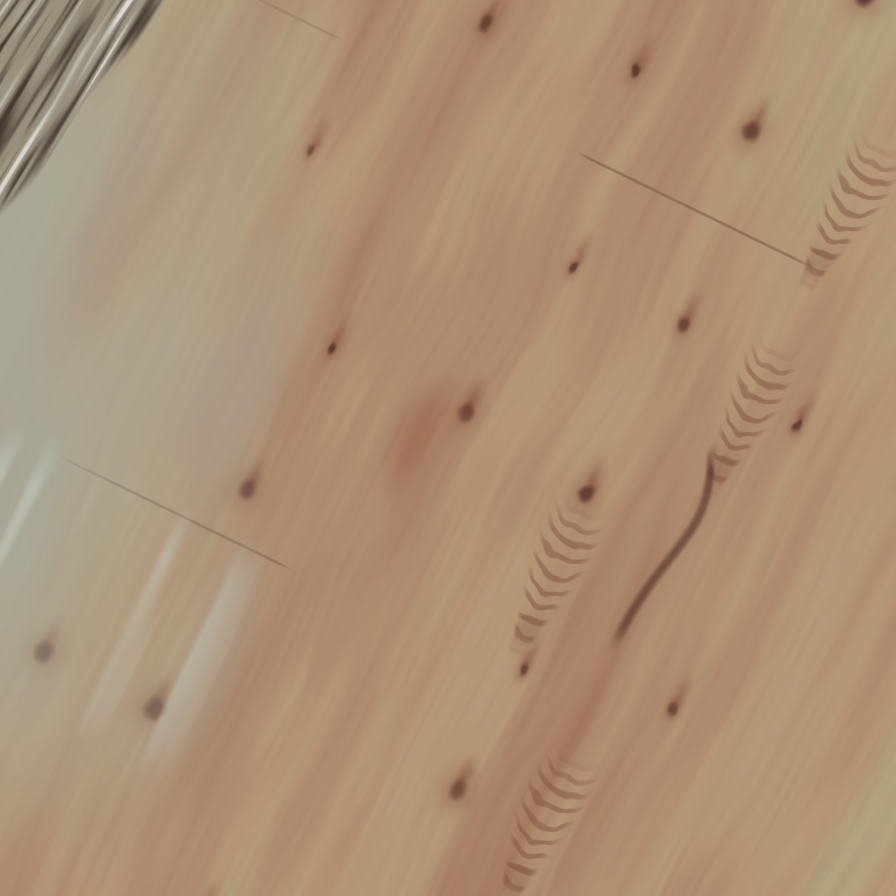
This texture is drawn by a Shadertoy shader. Its source:

```glsl
// Worn pine floorboards seen at a slant: soft stretched-noise grain with a red
// heartwood band, knots, arched growth rings, butt joints and a pale window glare.
// Everything on the wood is laid out in grain space: x across, y along the fibres.

#define GRAIN_DIR vec2(0.438, 0.899)
#define PINK  vec3(0.63, 0.45, 0.35)
#define CLAY  vec3(0.68, 0.54, 0.43)
#define TAN   vec3(0.70, 0.59, 0.46)
#define STRAW vec3(0.69, 0.63, 0.49)
#define GLARE vec3(0.66, 0.67, 0.61)
#define DARK  vec3(0.33, 0.18, 0.16)
#define KNOT_CELL vec2(0.16, 0.20)
#define KNOT_SHARE 0.55
#define RING_FREQ 330.0

float hash(vec2 p) {
    return fract(sin(dot(p, vec2(127.1, 311.7))) * 43758.5453);
}

float noise(vec2 p) {
    vec2 i = floor(p), f = fract(p);
    f = f * f * (3.0 - 2.0 * f);
    return mix(mix(hash(i), hash(i + vec2(1, 0)), f.x),
               mix(hash(i + vec2(0, 1)), hash(i + vec2(1, 1)), f.x), f.y);
}

// 1 between lo and hi, with soft ends
float window(float x, float lo, float hi, float soft) {
    return smoothstep(lo - soft, lo + soft, x) * (1.0 - smoothstep(hi - soft, hi + soft, x));
}

// Wood tone ramp from red heartwood to pale straw
vec3 woodRamp(float t) {
    vec3 col = mix(PINK, CLAY, smoothstep(0.0, 0.33, t));
    col = mix(col, TAN, smoothstep(0.33, 0.66, t));
    return mix(col, STRAW, smoothstep(0.66, 1.0, t));
}

// Long streaks at three widths
float grainTone(vec2 g) {
    float broad = noise(g * vec2(13.0, 1.6) + 3.0) - 0.5;
    float medium = noise(g * vec2(34.0, 3.0) + 17.0) - 0.5;
    float fine = noise(g * vec2(100.0, 6.0) + 41.0) - 0.5;
    float blotch = noise(g * vec2(16.0, 9.0) + 8.0) - 0.5;
    return 0.54 + 0.60 * broad + 0.42 * medium + 0.16 * fine + 0.22 * blotch;
}

// Arched growth rings, tapering to a dark point below
float growthRings(vec2 d) {
    float halfWidth = mix(0.010, 0.033, smoothstep(-0.13, 0.02, d.y));
    float mask = (1.0 - smoothstep(0.6, 1.1, abs(d.x) / halfWidth)) * window(d.y, -0.10, 0.05, 0.025);
    float arch = d.y - 18.0 * d.x * d.x + 0.008 * noise(d * 70.0);
    float lines = smoothstep(0.0, 0.9, sin(arch * RING_FREQ));
    float point = 1.0 - smoothstep(-0.11, -0.05, d.y);
    return mask * (0.50 * lines + 0.45 * point);
}

// x: dark core, y: soft reddish halo and trailing streak
vec2 knots(vec2 g) {
    vec2 id = floor(g / KNOT_CELL);
    vec2 spot = mix(vec2(0.3), vec2(0.7), vec2(hash(id + 5.3), hash(id + 9.1)));
    vec2 d = g - (id + spot) * KNOT_CELL;
    float present = step(hash(id + 2.7), KNOT_SHARE);
    float size = hash(id + 13.9);
    float radius = mix(0.004, 0.013, size * size);
    float stretch = mix(2.0, 1.1, size);
    d.x += 0.004 * (noise(g * 90.0) - 0.5);
    float r = length(d / vec2(1.0, stretch)) / radius;
    float core = 1.0 - smoothstep(0.35, 1.25, r);
    float halo = exp(-0.35 * r * r);
    float trail = exp(-pow(d.x / 0.007, 2.0)) * window(d.y, 0.0, 0.035, 0.018);
    return present * vec2(core * mix(0.5, 0.9, hash(id + 21.0)), 0.5 * halo + 0.45 * trail);
}

// Thin seam across the boards at a given height along the grain
float joint(vec2 g, float along, float from, float to) {
    float line = 1.0 - smoothstep(0.0005, 0.0025, abs(g.y - along));
    return line * window(g.x, from, to, 0.012);
}

// Bright and dark frayed strands of the corner covering
vec3 strands(vec2 uv) {
    vec2 s = vec2(dot(uv, vec2(0.85, -0.53)), dot(uv, vec2(0.53, 0.85)));
    s.x += 0.012 * noise(s * vec2(12.0, 9.0));
    float n = 0.6 * noise(s * vec2(150.0, 7.0)) + 0.4 * noise(s * vec2(260.0, 13.0) + 7.0);
    vec3 col = mix(vec3(0.27, 0.23, 0.19), vec3(0.60, 0.57, 0.49), smoothstep(0.18, 0.52, n));
    return mix(col, vec3(0.86, 0.86, 0.84), smoothstep(0.56, 0.82, n));
}

void mainImage(out vec4 fragColor, in vec2 fragCoord) {
    vec2 uv = fragCoord / iResolution.xy;
    vec2 g = vec2(dot(uv, vec2(GRAIN_DIR.y, -GRAIN_DIR.x)), dot(uv, GRAIN_DIR));
    vec2 w = g + vec2(0.022 * (noise(g * vec2(5.0, 6.0)) - 0.5), 0.0);

    // Streaked wood, paler on the right, with the heartwood band
    float band = window(w.x, 0.435, 0.510 - 0.035 * smoothstep(0.5, 0.9, g.y), 0.013);
    band *= 1.0 - smoothstep(0.75, 1.028, g.y);
    float tone = grainTone(w) + 0.12 * smoothstep(0.50, 0.58, g.x);
    vec3 col = woodRamp(mix(tone, 0.12 + 0.25 * (tone - 0.5), 0.85 * band));
    col *= 0.98 + 0.04 * noise(w * vec2(180.0, 14.0));

    // Growth rings along the heartwood
    for (int i = 0; i < 4; i++) {
        float k = float(i);
        vec2 center = vec2(0.512 - (i == 1 ? 0.109 : 0.0), 0.355 + 0.255 * k);
        col = mix(col, vec3(0.50, 0.32, 0.25), growthRings(w - center));
    }

    // Bowed resin crack on the band edge
    float t = clamp((g.y - 0.55) / 0.24, 0.0, 1.0);
    float bow = 0.494 + 0.021 * sin(3.1416 * t * t);
    float crack = (1.0 - smoothstep(0.001, 0.008, abs(w.x - bow))) * window(g.y, 0.56, 0.79, 0.02);
    col = mix(col, DARK, 0.60 * crack);

    // Knots and board joints
    vec2 knot = knots(g);
    col = mix(col, vec3(0.55, 0.35, 0.27), knot.y);
    col = mix(col, DARK, knot.x);
    float seam = joint(g, 1.028, 0.223, 0.499) + joint(g, 0.470, -0.149, 0.125)
               + 0.5 * joint(g, 1.026, -0.183, -0.08);
    col = mix(col, vec3(0.45, 0.34, 0.27), 0.55 * seam);

    // Window glare from the left, with bright streaks below the joint
    float veil = 1.0 - smoothstep(0.0, 0.38, uv.x + 0.22 * (noise(w * vec2(11.0, 3.0) + 30.0) - 0.5));
    veil *= smoothstep(-0.05, 0.40, uv.y);
    col = mix(col, GLARE, 0.82 * veil);
    float streak = smoothstep(0.55, 0.88, noise(g * vec2(48.0, 3.5) + 60.0));
    streak *= window(g.y, 0.22, 0.455, 0.04) * window(g.x, -0.30, 0.09, 0.04);
    col = mix(col, vec3(0.76, 0.79, 0.75), 0.60 * streak);

    // Frayed covering in the upper left corner
    float edge = uv.y - 0.766 - 1.23 * uv.x + 0.03 * (noise(g * vec2(60.0, 8.0)) - 0.5);
    col = mix(col, strands(uv), smoothstep(-0.008, 0.012, edge));

    fragColor = vec4(col, 1.0);
}
```
